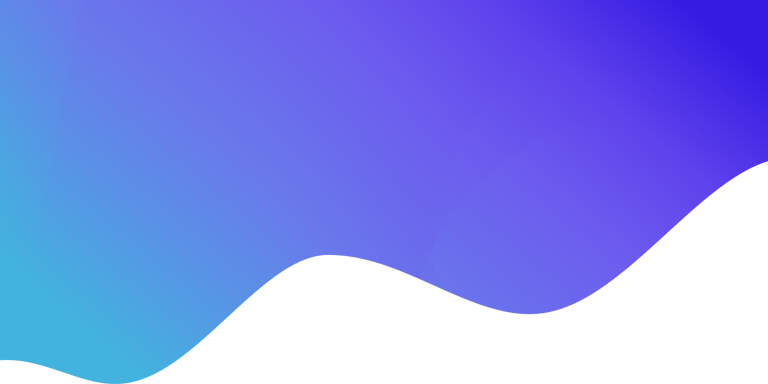
This background is drawn by a Shadertoy shader. Its source:

```glsl
// A cyan-to-indigo diagonal gradient with faint discs above a white wave.

// Lengths are in canvas heights: x runs 0..2, y runs 0..1 upward.
const vec3 PAPER = vec3(1.0);
const int STOPS = 6;
const vec3 STOP_COLORS[STOPS] = vec3[](
    vec3(0.26, 0.70, 0.87), vec3(0.345, 0.58, 0.90), vec3(0.41, 0.48, 0.92),
    vec3(0.425, 0.36, 0.935), vec3(0.37, 0.26, 0.925), vec3(0.21, 0.11, 0.89));
const float STOP_AT[STOPS] = float[](0.39, 0.86, 1.30, 2.03, 2.47, 2.97);
const vec2 GRADIENT_AXIS = vec2(1.0, 1.2);

// Crests and troughs of the wave, from left to right
const int TURNS = 6;
const vec2 WAVE_TURNS[TURNS] = vec2[](
    vec2(-0.156, 0.031), vec2(0.016, 0.0625), vec2(0.299, 0.0),
    vec2(0.854, 0.336), vec2(1.378, 0.182), vec2(2.057, 0.589));
const float WAVE_SKEW = 1.05;

// Discs as center and radius, and the tint they hold back
const vec3 TALL_DISC = vec3(1.732, 0.349, 0.604);
const vec3 LOW_DISC = vec3(1.690, 0.078, 0.628);
const float TALL_DISC_STRENGTH = 0.35;
const float LOW_DISC_STRENGTH = 0.65;
const float VIOLET_SHIFT = 0.23;

// Slanted pane along the left side
const float PANE_BASE = 0.0208;
const float PANE_SLANT = 0.1927;
const float PANE_STEP = 0.05;
const float PANE_SLOPE = 0.5;

float waveHeight(float x) {
    float height = WAVE_TURNS[0].y;
    for (int i = 1; i < TURNS; i++) {
        vec2 a = WAVE_TURNS[i - 1], b = WAVE_TURNS[i];
        float t = pow(clamp((x - a.x) / (b.x - a.x), 0.0, 1.0), WAVE_SKEW);
        height += (b.y - a.y) * smoothstep(0.0, 1.0, t);
    }
    return height;
}

vec3 gradientColor(float s) {
    vec3 color = STOP_COLORS[0];
    for (int i = 1; i < STOPS; i++) {
        float t = clamp((s - STOP_AT[i - 1]) / (STOP_AT[i] - STOP_AT[i - 1]), 0.0, 1.0);
        color = mix(color, STOP_COLORS[i], t);
    }
    return color;
}

// Coverage of the region where the signed distance is negative
float fill(float distanceToEdge, float pixel) {
    return 1.0 - smoothstep(-pixel, pixel, distanceToEdge);
}

float discMask(vec2 p, vec3 disc, float pixel) {
    return fill(length(p - disc.xy) - disc.z, pixel);
}

void mainImage(out vec4 fragColor, in vec2 fragCoord) {
    vec2 p = fragCoord / iResolution.y;
    float pixel = 0.75 / iResolution.y;
    float s = dot(p, GRADIENT_AXIS);

    // Violet shift in the middle, cut away by the two discs
    float middle = smoothstep(0.65, 1.12, p.x) * (1.0 - smoothstep(1.22, 1.67, p.x));
    float uncovered = 1.0 - TALL_DISC_STRENGTH * discMask(p, TALL_DISC, pixel)
                          - LOW_DISC_STRENGTH * discMask(p, LOW_DISC, pixel);
    s += VIOLET_SHIFT * middle * (1.0 - p.y) * uncovered;

    // Left pane, fading out toward the bottom
    float paneDistance = p.x - PANE_BASE - PANE_SLANT * p.y;
    float paneMask = fill(paneDistance, pixel) * smoothstep(0.25, 0.6, p.y);
    s -= paneMask * (PANE_STEP - PANE_SLOPE * paneDistance);

    // White ground, with the vertical gap corrected for the slope of the wave
    float height = waveHeight(p.x);
    float slope = (waveHeight(p.x + 0.002) - waveHeight(p.x - 0.002)) / 0.004;
    float ground = fill((p.y - height) / sqrt(1.0 + slope * slope), pixel);

    fragColor = vec4(mix(gradientColor(s), PAPER, ground), 1.0);
}
```
